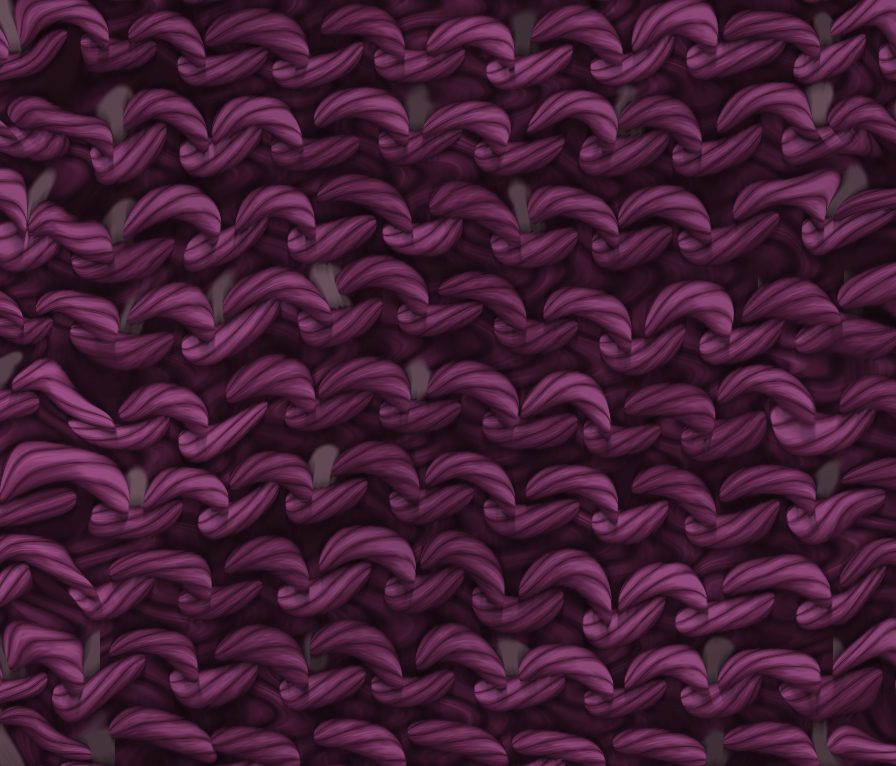
This texture is drawn by a WebGL 1 fragment shader. Its source:

```glsl
precision highp float;
uniform vec2 u_resolution;

const vec2 REPEATS = vec2(8.83, 8.46);   // stitches across, ridges down
const vec2 ORIGIN = vec2(0.12, -0.24);   // offset of the stitch grid
const float ROW_HEIGHT = 0.89;           // ridge pitch in stitch widths
const float RADIUS = 0.17;               // half thickness of the yarn
const float SOFT = 0.025;                // edge softness in stitch widths
const float JITTER = 0.15;               // placement variation
const float HOLE_CHANCE = 0.22;
const float PI = 3.14159;
const vec3 SHADOW = vec3(0.125, 0.05, 0.095);
const vec3 PLUM = vec3(0.24, 0.09, 0.18);
const vec3 LIT = vec3(0.36, 0.145, 0.275);
const vec3 GLOW = vec3(0.54, 0.27, 0.46);
const vec3 GAP = vec3(0.38, 0.28, 0.33);

float hash(vec2 p) {
  p = fract(p * vec2(0.1031, 0.1137));
  p += dot(p, p.yx + 33.33);
  return fract((p.x + p.y) * p.x);
}

float noise(vec2 p) {
  vec2 i = floor(p), f = fract(p);
  f = f * f * (3.0 - 2.0 * f);
  return mix(mix(hash(i), hash(i + vec2(1.0, 0.0)), f.x),
             mix(hash(i + vec2(0.0, 1.0)), hash(i + 1.0), f.x), f.y);
}

vec3 yarnColor(float light) {
  vec3 c = mix(SHADOW, PLUM, smoothstep(0.0, 0.32, light));
  c = mix(c, LIT, smoothstep(0.28, 0.56, light));
  return mix(c, GLOW, smoothstep(0.48, 0.9, light));
}

// Curved piece of plied yarn: x = light, y = coverage, z = dropped shadow
vec3 strand(vec2 p, float halfWidth, float bend, float tilt, float swell, float seed) {
  float u = p.x / halfWidth;
  float slope = tilt + 2.0 * bend * p.x;
  float d = (p.y - tilt * p.x - bend * p.x * p.x) / sqrt(1.0 + slope * slope);
  float taper = 1.0 + swell * clamp(u, -1.0, 1.0);
  float r = RADIUS * taper * sqrt(max(1.0 - u * u * u * u, 0.0));
  float v = clamp(d / max(r, 0.01), -1.0, 1.0);
  float inside = 1.0 - smoothstep(0.94, 1.0, abs(u));

  // Twisted plies, then fine fibres running along them
  float twist = v * 1.15 - u * 1.35 + seed;
  float ply = pow(abs(sin(twist * PI)), 0.6);
  float fibre = noise(vec2(twist * 11.0, u * 3.0 + v * 2.0) + seed * 40.0);
  float body = sqrt(max(1.0 - v * v, 0.0));
  float light = body * (0.7 + 0.24 * v) * (0.32 + 0.68 * ply) * taper;
  light = light * (0.8 + 0.45 * seed) + 0.2 * (fibre - 0.4) * body;

  float edge = abs(d) - r * (0.9 + 0.12 * ply) + 0.04 * (fibre - 0.5);
  return vec3(light, inside * (1.0 - smoothstep(-SOFT, SOFT, edge)),
              inside * (1.0 - smoothstep(0.0, 0.13, edge)));
}

void main() {
  vec2 uv = gl_FragCoord.xy / u_resolution;
  vec2 q = uv * REPEATS - ORIGIN;

  // Loose fabric: bulging middle ridges and rougher side edges
  float rough = 1.0 - smoothstep(0.03, 0.2, min(uv.x, 1.0 - uv.x));
  float middle = sin(PI * uv.y) * sin(PI * uv.y);
  q.y += 0.1 * (uv.x - 0.4) - 0.15 * middle * cos(11.0 * (uv.x - 0.45));
  vec2 sway = vec2(noise(q * 0.6 + 20.0), noise(q * 0.7 + 50.0)) - 0.5;
  vec2 pull = vec2(noise(q * 1.6 + 70.0), noise(q * 1.6 + 90.0)) - 0.5;
  q += 0.22 * sway + (0.12 + 0.38 * rough) * pull;

  // Dim legs of yarn behind the ridges
  float lean = q.x * 2.0 + 0.7 * sin(q.y * 2.0 * PI) + noise(q * 2.0);
  float leg = abs(sin(lean * PI)) * noise(q * 2.3 + 11.0);
  leg *= 0.7 + 0.6 * noise(vec2(lean * 12.0, q.y * 4.0 + 60.0));
  vec3 color = yarnColor(leg * 0.5);
  float ragged = 0.6 * noise(q * 5.0);

  // Back to front: open gaps, lower lobes, upper arches
  for (int layer = 0; layer < 3; layer++) {
    float arch = float(layer) - 1.0;
    for (int j = -1; j <= 1; j++) {
      float row = floor(q.y) + float(j);
      float slip = 0.2 * (hash(vec2(row + 31.0, 7.0)) - 0.5);
      for (int i = -1; i <= 1; i++) {
        vec2 id = vec2(floor(q.x - slip) + float(i), row);
        vec2 shake = vec2(hash(id + 57.0), hash(id + 83.0)) - 0.5;
        vec2 p = q - id - vec2(0.5 + slip, 0.5);
        p = p * vec2(1.0, ROW_HEIGHT) - shake * JITTER;
        if (layer == 0) {
          float size = length((p - vec2(0.52, -0.1)) / vec2(0.2, 0.34));
          float hole = 1.0 - smoothstep(0.9, 1.2, size + ragged);
          hole *= step(hash(id + 19.0), HOLE_CHANCE + 0.4 * rough);
          color = mix(color, GAP * (0.6 + 0.5 * hash(id + 5.0)), hole);
        } else {
          p -= mix(vec2(0.57, -0.45), vec2(0.0), arch);
          float seed = hash(id + 13.0 + 40.0 * arch);
          float bend = mix(0.6, -1.15, arch) * (0.8 + 0.4 * seed);
          bend *= row < 0.5 ? 0.4 : 1.0;  // flatter cast-off edge
          float tilt = mix(0.2, -0.17, arch) + 0.25 * (seed - 0.5);
          float swell = mix(-0.2, 0.15, arch);
          vec3 yarn = strand(p, mix(0.44, 0.46, arch), bend, tilt, swell, seed);
          color *= 1.0 - 0.33 * yarn.z;
          color = mix(color, yarnColor(yarn.x), yarn.y);
        }
      }
    }
  }

  color *= 0.88 + 0.24 * noise(uv * 4.0 + 3.0);
  gl_FragColor = vec4(color, 1.0);
}
```
